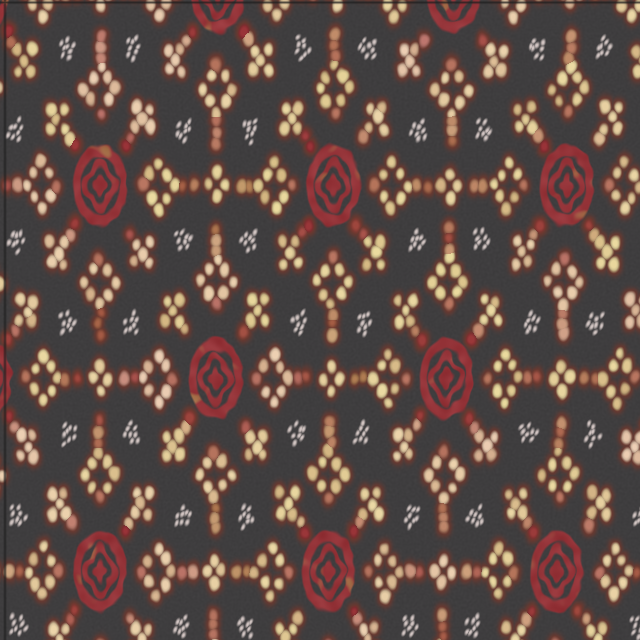
Write a WebGL 2 fragment shader that draws this pattern.

```glsl
#version 300 es
precision highp float;
// Beaded block-print: red medallions on a half-drop lattice, each ringed by
// bead diamonds, diagonal flowers and pale seed clusters on a charcoal ground.
// Beads are jittered ellipses; the nearest one gives both colour and dye halo.
#define SPAN 7.68                 // motif units across the canvas
#define PITCH vec2(2.80, 4.63)    // one full repeat
#define ORIGIN vec2(1.20, 5.455)  // centre of one medallion
#define BEAD vec2(0.058, 0.078)   // bead radii
#define JITTER 0.045              // bead misplacement
#define SOFT 0.018                // edge softness of the print
#define HALO_WIDTH 0.045          // spread of the dye around beads
#define GROUND vec3(0.245, 0.24, 0.245)
#define HALO vec3(0.43, 0.22, 0.18)
#define CREAM vec3(0.93, 0.81, 0.71)
#define TAN vec3(0.66, 0.44, 0.28)
#define RED vec3(0.60, 0.20, 0.22)

uniform vec2 u_resolution;
out vec4 fragColor;

vec3 hash3(vec2 s) {
  vec3 h = fract(s.xyx * vec3(0.1031, 0.1030, 0.0973));
  h += dot(h, h.yxz + 33.33);
  return fract((h.xxy + h.yzz) * h.zyx);
}

float corner(vec2 cell, vec2 offset, vec2 f) {
  return dot(hash3(cell + offset + 90.0).xy * 2.0 - 1.0, f - offset);
}

float gradientNoise(vec2 p) {
  vec2 i = floor(p), f = p - i, u = f * f * (3.0 - 2.0 * f);
  return mix(mix(corner(i, vec2(0, 0), f), corner(i, vec2(1, 0), f), u.x),
             mix(corner(i, vec2(0, 1), f), corner(i, vec2(1, 1), f), u.x), u.y);
}

// Position relative to the nearest lattice point; seed is unique per point.
vec2 tile(vec2 p, vec2 shift, out vec2 seed) {
  vec2 q = p - ORIGIN - shift * PITCH;
  vec2 id = floor(q / PITCH + 0.5);
  seed = (id + shift) * vec2(37.4, 53.8) + 211.0;
  return q - id * PITCH;
}

// Keeps the nearest bead: rgb is its tint, w its distance.
void bead(vec2 p, vec3 tint, vec2 seed, inout vec4 nearest) {
  vec3 h = hash3(seed);
  vec2 radius = BEAD * (0.82 + 0.36 * h.z);
  float d = (length((p + (h.xy - 0.5) * JITTER) / radius) - 1.0) * radius.x;
  tint = mix(tint, TAN, 0.35 * h.x * h.x);
  if (d < nearest.w) nearest = vec4(tint, d);
}

vec3 creamTint(vec2 seed) {
  return mix(CREAM, vec3(0.92, 0.86, 0.62), hash3(seed + 7.7).y);
}

// Eight-bead diamond with a stem pointing away from the medallion.
void diamond(vec2 p, vec2 dir, vec2 seed, inout vec4 nearest) {
  vec2 radii = vec2(0.19, 0.28);
  vec3 cream = creamTint(seed);
  for (int i = 0; i < 8; i++) {
    float a = float(i) * 0.785398;
    vec2 d = vec2(cos(a), sin(a));
    d /= abs(d.x) + abs(d.y);
    float inward = smoothstep(0.7, 1.0, -dot(d, dir));
    bead(p - d * radii, mix(cream, RED, 0.6 * inward), seed + float(i) * 1.37, nearest);
  }
  int stemCount = abs(dir.y) > 0.5 ? 3 : 2;
  for (int i = 0; i < stemCount; i++) {
    vec2 s = seed + 20.0 + float(i) * 2.3;
    vec3 tint = mix(mix(TAN, RED, hash3(seed).x), cream, 0.7 * hash3(s).z);
    bead(p - dir * (dot(abs(dir), radii) + 0.10 + 0.125 * float(i)), tint, s, nearest);
  }
}

// Four petals and a heart, with red drops leading back to the medallion.
void flower(vec2 p, vec2 center, vec2 seed, inout vec4 nearest) {
  vec3 cream = creamTint(seed);
  bead(p, cream, seed, nearest);
  for (int i = 0; i < 4; i++) {
    vec2 side = vec2(i & 1, i >> 1) * 2.0 - 1.0;
    bead(p - side * vec2(0.08, 0.12), cream, seed + 1.0 + float(i) * 1.9, nearest);
  }
  vec3 h = hash3(seed + 4.0);
  bead(p + center * 0.29, mix(cream, RED, h.x), seed + 11.0, nearest);
  if (h.y > 0.4) bead(p + center * 0.42, RED, seed + 13.0, nearest);
}

// Eight slanted seeds on a small spiral; returns distance.
float seedCluster(vec2 p, vec2 seed) {
  float d = 1.0, turn = hash3(seed).x * 6.283;
  for (int i = 0; i < 8; i++) {
    float a = turn + float(i) * 2.4, r = sqrt((float(i) + 0.3) / 8.0);
    vec2 s = p - r * vec2(cos(a) * 0.10, sin(a) * 0.145);
    s += (hash3(seed + float(i)).yz - 0.5) * 0.03;
    s.x -= s.y * 0.3;
    d = min(d, (length(s / vec2(0.022, 0.034)) - 1.0) * 0.022);
  }
  return d;
}

// Red ring around a four-lobed ring and heart; returns distance.
float medallion(vec2 q, float wear) {
  vec2 e = q / vec2(0.32, 0.48);
  float r = length(e) + wear * 0.12;
  float lobed = r / (1.0 + 0.16 * cos(4.0 * atan(e.y, e.x + 1e-5)));
  float d = min(abs(r - 0.87) - 0.14, abs(lobed - 0.51) - 0.10);
  return min(d, lobed - 0.24) * 0.36;
}

void main() {
  vec2 p = gl_FragCoord.xy / u_resolution.y * SPAN;
  float soft = max(SOFT, SPAN / u_resolution.y);
  float border = min(abs(p.x - 0.06), abs(p.y - SPAN + 0.03)) - 0.012;
  // Cloth skew and uneven print edges
  p.x = ORIGIN.x + (p.x - ORIGIN.x) * (1.0 + 0.0047 * (ORIGIN.y - p.y));
  float wear = gradientNoise(p * 7.0);
  p += 0.022 * vec2(wear, gradientNoise(p * 9.0 + 40.0));

  vec4 nearest = vec4(CREAM, 1.0);
  float seeds = 1.0, red = 1.0;
  vec2 id;
  for (int k = 0; k < 2; k++) {
    float halfDrop = 0.5 * float(k);
    vec2 q = tile(p, vec2(halfDrop), id);
    red = min(red, medallion(q, wear));
    for (int i = 0; i < 4; i++) {
      vec2 side = vec2(i & 1, i >> 1) * 2.0 - 1.0, seed = id + float(i) * 5.3;
      vec2 dir = i < 2 ? vec2(side.x, 0) : vec2(0, side.x);
      vec2 c = dir * vec2(0.70, 1.16);
      if (length(q - c) < 0.85) diamond(q - c, dir, seed, nearest);
      c = side * vec2(0.51, 0.81);
      if (length(q - c) < 0.7) flower(q - c, c, seed + 31.0, nearest);
      c = side * vec2(1.01, 0.66);
      if (length(q - c) < 0.3) seeds = min(seeds, seedCluster(q - c, seed + 61.0));
    }
    // Four-bead flower midway between medallions
    q = tile(p, vec2(halfDrop + 0.5, halfDrop), id);
    for (int i = 0; i < 4; i++) {
      float a = float(i) * 1.570796;
      bead(q - vec2(cos(a) * 0.09, sin(a) * 0.14), creamTint(id), id + float(i) * 3.1, nearest);
    }
  }

  // Layers: ground, halo, medallion, beads, seeds, border
  vec3 color = GROUND + 0.02 * gradientNoise(p * 30.0);
  float spread = max(nearest.w, 0.0) / HALO_WIDTH;
  color = mix(color, HALO, 0.9 * exp(-spread * spread));
  vec3 redTint = mix(RED, TAN, smoothstep(0.2, 0.5, gradientNoise(p * 5.0 + 17.0)));
  color = mix(color, redTint + 0.08 * wear, 0.95 * smoothstep(soft, -soft, red));
  vec3 beadTint = nearest.rgb * mix(0.82, 1.0, smoothstep(0.0, -0.04, nearest.w));
  color = mix(color, beadTint, smoothstep(soft, -soft, nearest.w));
  color = mix(color, vec3(0.82, 0.77, 0.76), smoothstep(soft, -soft, seeds));
  color = mix(color, vec3(0.12), 0.8 * smoothstep(soft, -soft, border));
  fragColor = vec4(color, 1.0);
}
```
